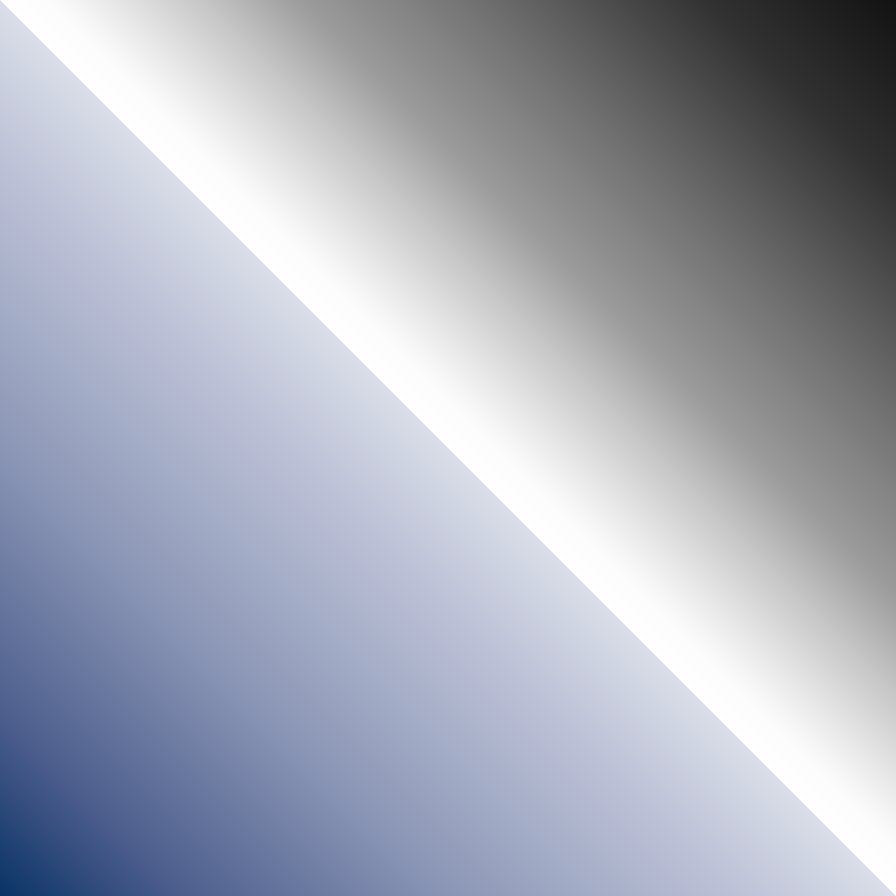
Write a WebGL 1 fragment shader that draws this background.

```glsl
precision highp float;
// Two diagonal gradients, navy to pale blue and white to black, meeting at a crisp seam.

uniform vec2 u_resolution;

// Linear position of t between two gradient stops, held at the ends
float ramp(float start, float end, float t) {
    return clamp((t - start) / (end - start), 0.0, 1.0);
}

// Lower left half: navy corner to pale blue seam
vec3 blueGradient(float t) {
    vec3 color = mix(vec3(0.04, 0.20, 0.40), vec3(0.295, 0.365, 0.55), ramp(0.0, 0.10, t));
    color = mix(color, vec3(0.54, 0.585, 0.71), ramp(0.10, 0.25, t));
    color = mix(color, vec3(0.645, 0.68, 0.78), ramp(0.25, 0.333, t));
    color = mix(color, vec3(0.74, 0.755, 0.84), ramp(0.333, 0.41, t));
    return mix(color, vec3(0.85, 0.87, 0.91), ramp(0.41, 0.50, t));
}

// Upper right half: white seam to near black corner
vec3 grayGradient(float t) {
    float gray = mix(1.0, 0.985, ramp(0.50, 0.53, t));
    gray = mix(gray, 0.90, ramp(0.53, 0.565, t));
    gray = mix(gray, 0.78, ramp(0.565, 0.611, t));
    gray = mix(gray, 0.61, ramp(0.611, 0.667, t));
    gray = mix(gray, 0.45, ramp(0.667, 0.76, t));
    gray = mix(gray, 0.20, ramp(0.76, 0.89, t));
    return vec3(mix(gray, 0.07, ramp(0.89, 1.0, t)));
}

void main() {
    vec2 uv = gl_FragCoord.xy / u_resolution;
    float diagonal = 0.5 * (uv.x + uv.y);

    // Blend the halves across about one pixel
    float softness = 0.5 / min(u_resolution.x, u_resolution.y);
    float seam = smoothstep(0.5 - softness, 0.5 + softness, diagonal);
    gl_FragColor = vec4(mix(blueGradient(diagonal), grayGradient(diagonal), seam), 1.0);
}
```
